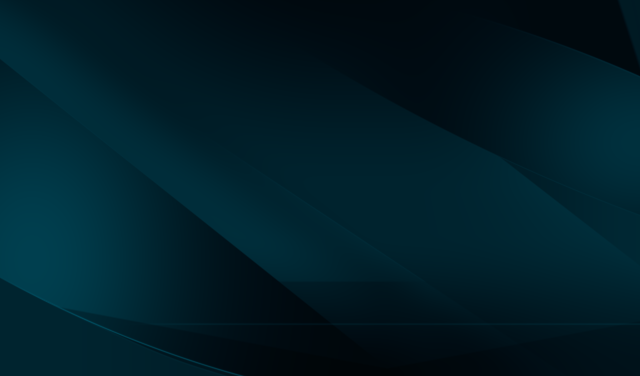
Reproduce this background procedurally as a Shadertoy shader.

```glsl
// Dark teal backdrop of overlapping translucent panels with soft glows and fine bright rims.

#define PANEL_LEVEL 0.104   // brightness of the central panel
#define SHADOW_LEVEL 0.034  // brightness of the deepest areas
#define LEFT_GLOW 0.222     // strength of the lower left glow
#define RIGHT_GLOW 0.155    // strength of the right glow
#define BAND_GLOW 0.040     // strength of the light along the diagonals
#define RIM_WIDTH 0.0024    // thickness of the bright rims

// Antialiased mask: 1 where the signed distance is positive
float side(float d) {
    float aa = 1.2 / iResolution.y;
    return smoothstep(-aa, aa, d);
}

// Thin soft line around distance zero
float rim(float d) {
    float w = max(RIM_WIDTH, 0.8 / iResolution.y);
    return exp(-d * d / (w * w));
}

// Elliptical glow
float glow(vec2 p, vec2 center, vec2 radius) {
    vec2 q = (p - center) / radius;
    return exp(-dot(q, q));
}

// Soft stripe centred on distance zero
float stripe(float d, float width) {
    return exp(-d * d / (width * width));
}

// Height of a parabola that passes through the anchor
float arc(float x, vec2 anchor, float slope, float bend) {
    float t = x - anchor.x;
    return anchor.y + t * (slope + bend * t);
}

// Teal ramp: green leads, blue runs slightly ahead
vec3 teal(float level) {
    return vec3(0.0, level, 1.17 * level + 0.02 * smoothstep(0.0, 0.05, level));
}

void mainImage(out vec4 fragColor, in vec2 fragCoord) {
    vec2 p = fragCoord / iResolution.xy;

    // Signed heights above each edge
    float mainDiagonal = p.y - (0.844 - 1.36 * p.x);
    float innerDiagonal = p.y - (1.001 - 1.13 * p.x);
    float rightDiagonal = p.y - (1.615 - 1.322 * p.x);
    float shadowEdge = p.y - arc(p.x, vec2(0.78, 0.584), -0.80, 0.4);
    float topArc = p.y - arc(p.x, vec2(0.833, 0.907), -0.58, -0.5);
    float cornerArc = p.y - arc(p.x, vec2(0.0, 0.262), -0.92, 0.6);
    float floorEdge = p.y - (0.02 + 0.318 * abs(p.x - 0.605));

    // Central panel: dark at the top, lit towards the upper left
    float topFade = mix(1.4, 1.03, smoothstep(0.0, 0.52, p.x));
    float level = SHADOW_LEVEL + PANEL_LEVEL * smoothstep(topFade, 0.48, p.y);
    level += 0.04 * exp(-p.x * p.x / 0.05) * smoothstep(0.45, 0.95, p.y);
    level += BAND_GLOW * stripe(mainDiagonal - 0.03, 0.13);
    level -= 0.012 * stripe(mainDiagonal - 0.22, 0.07);

    // Inner fold
    float foldFade = smoothstep(0.28, 0.5, p.x);
    level += 0.018 * foldFade * exp(min(innerDiagonal, 0.0) / 0.12) * (1.0 - side(innerDiagonal));
    level += 0.018 * foldFade * rim(innerDiagonal) * side(p.y - 0.251);

    // Light under the right diagonal
    level += BAND_GLOW * exp(min(rightDiagonal, 0.0) / 0.22) * smoothstep(0.62, 0.9, p.x);

    // Fall into shadow at the bottom, with a faint horizontal step
    float fall = mix(0.18, 1.0, smoothstep(0.0, 0.38, p.y));
    level *= mix(fall, 1.0, 0.45 * smoothstep(0.6, 1.0, p.x));
    level *= 1.0 - 0.22 * smoothstep(0.68, 0.58, p.x) * (1.0 - side(p.y - 0.251));

    // Wedge between the shadow edge and the right diagonal
    float wedge = side(rightDiagonal) * (1.0 - side(shadowEdge));
    level = mix(level, 0.11 + 0.045 * smoothstep(0.78, 1.0, p.x), wedge);

    // Upper right shadow with its glow
    float recess = SHADOW_LEVEL + RIGHT_GLOW * glow(p, vec2(1.0, 0.62), vec2(0.22, 0.29));
    level = mix(level, recess, side(shadowEdge) * smoothstep(0.42, 0.7, p.x));
    level += 0.012 * rim(shadowEdge) * smoothstep(0.6, 0.75, p.x);

    // Top arc and corner facet
    level = mix(level, SHADOW_LEVEL, side(topArc) * smoothstep(0.68, 0.85, p.x));
    level += 0.06 * rim(topArc) * smoothstep(0.7, 1.0, p.x);
    level = mix(level, 0.10, side(p.x - mix(1.0, 0.966, (p.y - 0.822) / 0.178)));

    // Lower left panel
    float leftPanel = 0.026 + LEFT_GLOW * glow(p, vec2(0.05, 0.31), vec2(0.24, 0.56));
    level = mix(leftPanel, level, side(mainDiagonal));
    level += 0.012 * rim(mainDiagonal) * smoothstep(0.6, 0.2, p.x);

    // Floor facets and horizon line
    float floorLevel = 0.72 * level + 0.010 * smoothstep(0.65, 1.0, p.x);
    level = mix(floorLevel, level, side(floorEdge));
    level += 0.045 * rim(p.y - 0.138) * smoothstep(0.18, 0.32, p.x);

    // Bottom left corner: a dark sliver, then a flat facet
    float sliver = 0.012 * smoothstep(0.1, 0.3, p.x);
    float facet = mix(0.14, 0.115, smoothstep(0.1, 0.37, p.x));
    level = mix(0.08, level, max(side(cornerArc), 1.0 - smoothstep(0.05, 0.12, p.x)));
    level = mix(facet, level, side(cornerArc + sliver));
    level += 0.15 * rim(cornerArc) * smoothstep(-0.05, 0.15, p.x);
    level += 0.03 * rim(cornerArc + sliver) * smoothstep(0.08, 0.18, p.x);

    fragColor = vec4(teal(max(level, 0.0)), 1.0);
}
```
